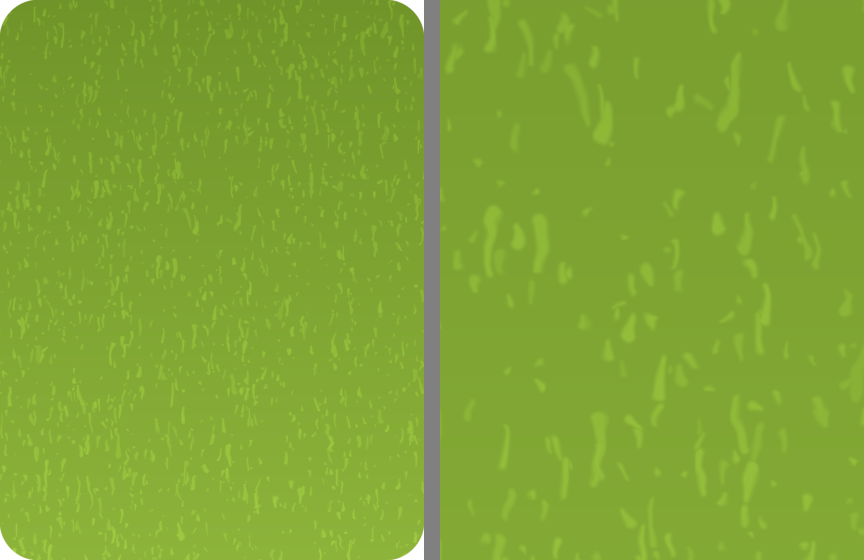
Left, the full canvas; right, a detail of the centre.
A Shadertoy shader for this texture:

```glsl
const vec3 TOP_GREEN = vec3(0.440, 0.580, 0.160);
const vec3 BOTTOM_GREEN = vec3(0.553, 0.703, 0.230);
const vec3 FLECK_TINT = vec3(0.074, 0.094, 0.026);
const vec3 PAPER = vec3(1.0);
const float CORNER_RADIUS = 0.069;
const float EDGE_SOFTNESS = 0.0019;
const float CLUSTER_SCALE = 18.0;
const float RAGGED_SCALE = 110.0;
const float RAGGED_AMOUNT = 0.0042;
const float MAX_BEND = 0.16;

// Per layer: cell size, half-width range, half-length range, density, lean
const vec2 DOT_CELL = vec2(0.018, 0.022);
const vec2 DOT_WIDTH = vec2(0.0014, 0.0032);
const vec2 DOT_LENGTH = vec2(0.0005, 0.0045);
const float DOT_DENSITY = 0.44;
const float DOT_LEAN = 1.1;
const vec2 BLADE_CELL = vec2(0.019, 0.030);
const vec2 BLADE_WIDTH = vec2(0.0019, 0.0044);
const vec2 BLADE_LENGTH = vec2(0.0035, 0.0120);
const float BLADE_DENSITY = 0.52;
const float BLADE_LEAN = 0.34;
const vec2 STALK_CELL = vec2(0.050, 0.070);
const vec2 STALK_WIDTH = vec2(0.0019, 0.0046);
const vec2 STALK_LENGTH = vec2(0.011, 0.021);
const float STALK_DENSITY = 0.48;
const float STALK_LEAN = 0.30;

vec4 hash4(vec3 p) {
    vec4 q = fract(p.xyzx * vec4(0.1031, 0.1030, 0.0973, 0.1099));
    q += dot(q, q.wzxy + 33.33);
    return fract((q.xxyz + q.yzzw) * q.zywx);
}

float valueNoise(vec2 p) {
    vec2 cell = floor(p);
    vec2 f = fract(p);
    f = f * f * (3.0 - 2.0 * f);
    float low = mix(hash4(vec3(cell, 9.0)).x, hash4(vec3(cell + vec2(1, 0), 9.0)).x, f.x);
    float high = mix(hash4(vec3(cell + vec2(0, 1), 9.0)).x, hash4(vec3(cell + 1.0, 9.0)).x, f.x);
    return mix(low, high, f.y);
}

// Curved capsule, thinner towards one end
float fleckDistance(vec2 p, float lean, float bend, float width, float len, float taper) {
    p = mat2(cos(lean), sin(lean), -sin(lean), cos(lean)) * p;
    float along = clamp(p.y, -len, len);
    float t = along / len;
    float halfWidth = width * (1.0 - 0.5 * (0.5 + 0.5 * t * taper));
    return length(p - vec2(bend * len * t * t, along)) - halfWidth;
}

// Strongest fleck from one jittered grid
float fleckLayer(vec2 p, vec2 size, vec2 widths, vec2 lengths, float density, float maxLean,
                 float seed, float soft) {
    vec2 home = floor(p / size);
    float cover = 0.0;
    for (int y = -1; y <= 1; y++) {
        for (int x = -1; x <= 1; x++) {
            vec2 cell = home + vec2(x, y);
            vec4 place = hash4(vec3(cell + 17.0, seed));
            vec4 shape = hash4(vec3(cell + 71.0, seed + 3.7));
            vec2 center = (cell + place.xy) * size;
            float cluster = mix(0.45, 1.55, valueNoise(center * CLUSTER_SCALE));
            if (place.z > density * cluster) continue;

            // Most flecks stand upright, a few lean
            float side = shape.x * 2.0 - 1.0;
            float lean = side * abs(side) * maxLean;
            float bend = (shape.z * 2.0 - 1.0) * MAX_BEND;
            float width = mix(widths.x, widths.y, place.w * place.w);
            float len = mix(lengths.x, lengths.y, shape.w * shape.w);
            float taper = shape.y < 0.5 ? -1.0 : 1.0;
            float d = fleckDistance(p - center, lean, bend, width, len, taper);
            float opacity = mix(0.45, 1.0, sqrt(fract(shape.y * 7.31 + place.w)));
            cover = max(cover, opacity * smoothstep(soft, -soft, d));
        }
    }
    return cover;
}

float roundedBox(vec2 p, vec2 halfSize, float radius) {
    vec2 q = abs(p) - halfSize + radius;
    return length(max(q, 0.0)) + min(max(q.x, q.y), 0.0) - radius;
}

void mainImage(out vec4 fragColor, in vec2 fragCoord) {
    vec2 p = fragCoord / iResolution.y;
    vec2 canvas = vec2(iResolution.x / iResolution.y, 1.0);
    float pixel = 1.0 / iResolution.y;
    float soft = max(0.75 * pixel, EDGE_SOFTNESS);

    // Vertical gradient
    vec3 color = mix(BOTTOM_GREEN, TOP_GREEN, p.y);

    // Flecks with ragged outlines
    vec2 warp = vec2(valueNoise(p * RAGGED_SCALE), valueNoise(p * RAGGED_SCALE + 50.0)) - 0.5;
    vec2 q = p + RAGGED_AMOUNT * warp;
    float dots = fleckLayer(q, DOT_CELL, DOT_WIDTH, DOT_LENGTH, DOT_DENSITY, DOT_LEAN, 1.0, soft);
    float blades = fleckLayer(q, BLADE_CELL, BLADE_WIDTH, BLADE_LENGTH, BLADE_DENSITY, BLADE_LEAN, 2.0, soft);
    float stalks = fleckLayer(q, STALK_CELL, STALK_WIDTH, STALK_LENGTH, STALK_DENSITY, STALK_LEAN, 3.0, soft);
    color += FLECK_TINT * max(dots, max(blades, stalks));

    // Rounded card corners; the straight sides meet the canvas border
    float card = roundedBox(p - 0.5 * canvas, 0.5 * canvas, CORNER_RADIUS);
    color = mix(color, PAPER, smoothstep(-0.4 * pixel, 1.2 * pixel, card));
    fragColor = vec4(color, 1.0);
}
```
